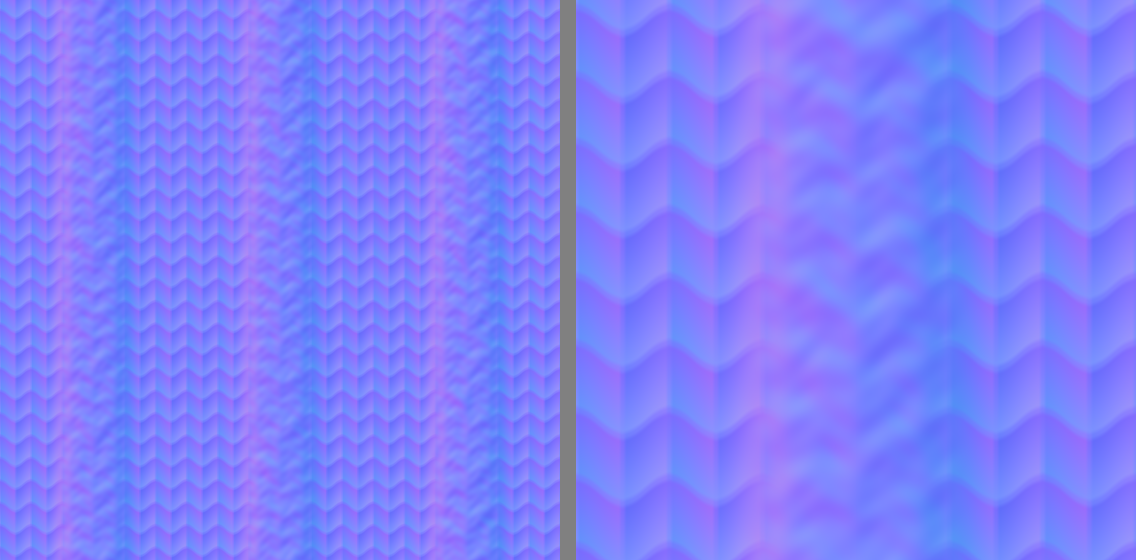
Left, the full canvas; right, a detail of the centre.
Give the GLSL for this texture map, as a Shadertoy shader.

```glsl
const float RIBS = 3.0;               // raised ribs across the canvas
const float STRANDS = 12.0;           // half-stitch columns per rib repeat
const float ROWS = 25.0;              // stitch rows down the canvas
const float ROW_PHASE = 0.37;         // height of the row seams, in rows
const float LEAN = 0.40;              // rise of a strand across its column
const float BEND = 0.08;              // curl at the ends of a strand
const float SEAM = 0.10;              // softness of the creases
const vec2 STRAND_SLOPE = vec2(0.30, 0.34);
const float LEAN_SLOPE = 0.20;        // sideways tilt caused by the lean
const float STITCH_WEAR = 0.035;      // random tilt per stitch
const vec2 PURL_GRID = vec2(24.0, 25.0);
const vec2 PURL_SLOPE = vec2(0.60, 0.95);
const vec2 PURL_TIGHTNESS = vec2(4.0, 5.0);
const float PURL_TILT = 0.45;
const float PURL_STAGGER = 0.30;
const float PURL_JITTER = 0.35;
const float PURL_DETAIL = 0.40;       // strength of the finer bumps
const float FLANK_CENTRE = 4.15;      // in strands from the rib centre
const float FLANK_WIDTH = 0.95;
const float FLANK_SLOPE = 0.23;

vec2 hash22(vec2 p) {
    vec3 q = fract(p.xyx * vec3(0.1031, 0.1030, 0.0973));
    q += dot(q, q.yzx + 33.33);
    return fract((q.xx + q.yz) * q.zy);
}

// Fades to zero at both ends of a cell running from -0.5 to 0.5
float creaseFade(float t) {
    return 1.0 - smoothstep(0.5 - SEAM, 0.5, abs(t));
}

// Slanted rounded strands that pair up into V stitches
vec2 knitSlope(vec2 uv) {
    vec2 p = uv * vec2(RIBS * STRANDS, ROWS);
    float column = floor(p.x);
    float across = p.x - column - 0.5;
    float lean = mod(column, 2.0) < 0.5 ? -1.0 : 1.0;
    float bend = across + BEND * sin(6.2832 * across);
    float v = p.y - ROW_PHASE - lean * LEAN * bend;
    float row = floor(v);
    float along = v - row - 0.5;
    vec2 wear = hash22(mod(vec2(column, row), vec2(RIBS * STRANDS, ROWS))) - 0.5;
    float rowFade = creaseFade(along);
    float sideways = STRAND_SLOPE.x * across - lean * LEAN_SLOPE * along * rowFade;
    vec2 slope = vec2(sideways * creaseFade(across), -STRAND_SLOPE.y * along * rowFade);
    return slope + STITCH_WEAR * wear * rowFade * creaseFade(across);
}

// Irregular bumps, tilted alternately, for the recessed bands
vec2 purlSlope(vec2 uv, vec2 grid) {
    vec2 p = uv * grid;
    vec2 base = floor(p);
    vec2 slope = vec2(0.0);
    for (int y = -2; y <= 2; y++) {
        for (int x = -1; x <= 1; x++) {
            vec2 cell = base + vec2(x, y);
            vec2 id = mod(cell, grid);
            vec2 rnd = hash22(id + 71.0) - 0.5;
            float parity = mod(id.x, 2.0);
            vec2 d = p - cell - vec2(0.5, 0.5 + PURL_STAGGER * parity) - PURL_JITTER * rnd;
            float tilt = PURL_TILT * (1.0 - 2.0 * parity + 0.9 * rnd.x + 0.2);
            d.y -= tilt * d.x;
            float bump = exp(-dot(PURL_TIGHTNESS, d * d));
            float lift = PURL_SLOPE.y * d.y;
            slope += bump * vec2(PURL_SLOPE.x * d.x - 0.8 * tilt * lift, -lift);
        }
    }
    return slope;
}

void mainImage(out vec4 fragColor, in vec2 fragCoord) {
    vec2 uv = fragCoord / iResolution.xy;

    // Signed distance from the nearest rib centre, in strands
    float offset = (fract(uv.x * RIBS + 0.5) - 0.5) * STRANDS;
    float reach = abs(offset);

    // Ribs, recessed bands and the flanks between them
    float recess = smoothstep(3.4, 4.7, reach);
    vec2 purl = 0.85 * purlSlope(uv, PURL_GRID) + PURL_DETAIL * purlSlope(uv, 2.0 * PURL_GRID);
    vec2 slope = mix(knitSlope(uv), purl, recess);
    float flank = (reach - FLANK_CENTRE) / FLANK_WIDTH;
    slope.x += sign(offset) * FLANK_SLOPE * exp(-flank * flank);

    vec3 normal = normalize(vec3(slope, 1.0));
    fragColor = vec4(0.5 + 0.5 * normal, 1.0);
}
```
